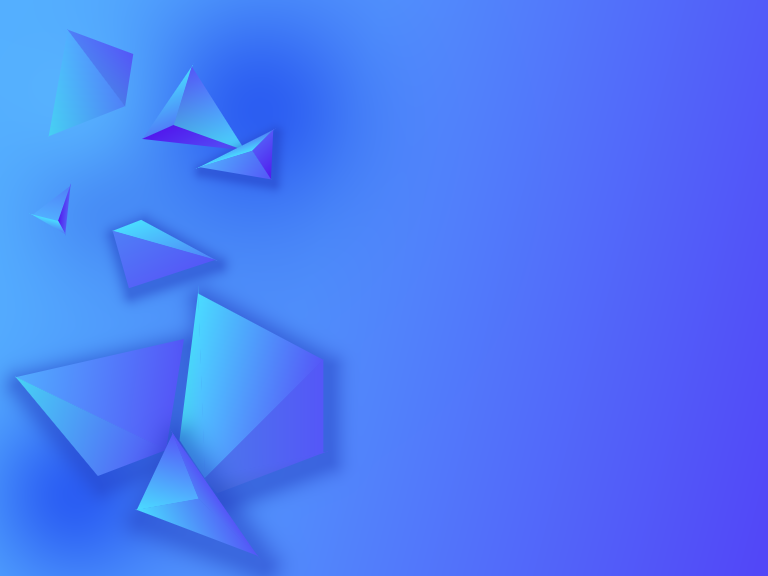
A WebGL 1 fragment shader for this background:

```glsl
precision highp float;
// Faceted crystals floating at the left of a soft sky-to-indigo gradient.
uniform vec2 u_resolution;

const vec3 CYAN = vec3(0.29, 0.86, 1.0);
const vec3 SKY = vec3(0.32, 0.68, 1.0);
const vec3 BLUE = vec3(0.31, 0.50, 0.97);
const vec3 INDIGO = vec3(0.33, 0.34, 0.97);
const vec3 VIOLET = vec3(0.32, 0.10, 0.93);

vec2 p;      // position, in canvas heights
vec3 color;  // colour painted so far

float cross2(vec2 a, vec2 b) { return a.x * b.y - a.y * b.x; }

float segmentDistance(vec2 q, vec2 a, vec2 b) {
  vec2 e = b - a;
  return length(q - a - e * clamp(dot(q - a, e) / dot(e, e), 0.0, 1.0));
}

// Barycentric weights of q in the triangle a, b, c
vec3 weights(vec2 q, vec2 a, vec2 b, vec2 c) {
  return vec3(cross2(c - b, q - b), cross2(a - c, q - c), cross2(b - a, q - a))
    / cross2(b - a, c - a);
}

// Distance to a triangle, zero inside
float outside(vec2 q, vec2 a, vec2 b, vec2 c) {
  vec3 w = weights(q, a, b, c);
  float d = min(segmentDistance(q, a, b), min(segmentDistance(q, b, c), segmentDistance(q, c, a)));
  return min(w.x, min(w.y, w.z)) > 0.0 ? 0.0 : d;
}

void glow(vec2 center, float radius, vec3 tint, float strength) {
  vec2 d = (p - center) / radius;
  color = mix(color, tint, strength * exp(-dot(d, d)));
}

// Soft shadow of the quad a, b, c, d, cast down and to the right
void shadow(vec2 a, vec2 b, vec2 c, vec2 d, float blur) {
  vec2 q = p - blur * vec2(0.3, -0.5);
  float r = min(outside(q, a, b, c), outside(q, a, c, d)) / blur;
  color = mix(color, vec3(0.14, 0.25, 0.76), 0.5 * exp(-r * r));
}

// Triangle shaded smoothly between its corner colours
void facet(vec2 a, vec2 b, vec2 c, vec3 colorA, vec3 colorB, vec3 colorC) {
  vec3 w = weights(p, a, b, c);
  vec3 d = w * abs(cross2(b - a, c - a)) / vec3(length(c - b), length(a - c), length(b - a));
  float cover = clamp(min(d.x, min(d.y, d.z)) * u_resolution.y + 0.7, 0.0, 1.0);
  w = clamp(w, 0.0, 1.0);
  color = mix(color, (colorA * w.x + colorB * w.y + colorC * w.z) / (w.x + w.y + w.z), cover);
}

// Three facets around an inner peak; one tint for each outer corner and the peak
void shard(vec2 a, vec2 b, vec2 c, vec2 peak, mat3 ab, mat3 bc, mat3 ca) {
  facet(a, b, peak, ab[0], ab[1], ab[2]);
  facet(b, c, peak, bc[0], bc[1], bc[2]);
  facet(c, a, peak, ca[0], ca[1], ca[2]);
}

void main() {
  p = gl_FragCoord.xy / u_resolution.y;

  // Slanted backdrop gradient
  float t = p.x * 0.75 + 0.2 * (0.5 - p.y);
  color = mix(vec3(0.33, 0.69, 1.0), vec3(0.32, 0.57, 0.99), smoothstep(-0.1, 0.42, t));
  color = mix(color, vec3(0.32, 0.28, 0.97), clamp((t - 0.4) / 0.68, 0.0, 1.0));

  // Deep and light glows
  glow(vec2(0.37, 0.69), 0.27, vec3(0.25, 0.48, 0.94), 0.45);
  glow(vec2(0.45, 0.81), 0.17, vec3(0.14, 0.32, 0.94), 0.8);
  glow(vec2(0.17, 0.64), 0.11, vec3(0.24, 0.47, 0.94), 0.45);
  glow(vec2(0.13, 0.14), 0.15, vec3(0.15, 0.34, 0.95), 0.9);
  glow(vec2(0.13, 0.83), 0.13, vec3(0.35, 0.72, 1.0), 0.7);

  // Upper left pane, melting into the light
  vec2 a = vec2(0.118, 0.948), b = vec2(0.217, 0.816), c, d, peak;
  facet(a, b, vec2(0.085, 0.764), SKY, BLUE, CYAN * 0.95);
  facet(a, vec2(0.231, 0.906), b, BLUE, INDIGO, BLUE * 0.94);

  // Pyramid with a violet base
  a = vec2(0.333, 0.884); b = vec2(0.248, 0.759); c = vec2(0.425, 0.739);
  shard(a, b, c, vec2(0.302, 0.783), mat3(CYAN, BLUE, BLUE),
    mat3(VIOLET, INDIGO, VIOLET), mat3(CYAN, INDIGO, SKY * 0.9));

  // Flat shard beside the pyramid
  a = vec2(0.347, 0.710); b = vec2(0.474, 0.774); c = vec2(0.470, 0.689);
  shadow(a, b, c, a, 0.014);
  shard(a, b, c, vec2(0.438, 0.738), mat3(CYAN, BLUE, CYAN),
    mat3(INDIGO, VIOLET, INDIGO), mat3(INDIGO, SKY, BLUE));

  // Smallest shard
  a = vec2(0.057, 0.627); b = vec2(0.122, 0.677); c = vec2(0.113, 0.594);
  shard(a, b, c, vec2(0.101, 0.616), mat3(SKY, BLUE, SKY),
    mat3(INDIGO, INDIGO, VIOLET), mat3(BLUE, CYAN, CYAN));

  // Wedge
  a = vec2(0.196, 0.599); b = vec2(0.245, 0.618); c = vec2(0.373, 0.549); d = vec2(0.224, 0.500);
  shadow(a, b, c, d, 0.018);
  facet(a, b, c, CYAN, CYAN, BLUE);
  facet(a, c, d, BLUE, INDIGO, INDIGO * vec3(1.0, 1.15, 1.0));

  // Large left crystal
  a = vec2(0.028, 0.345); b = vec2(0.319, 0.411); c = vec2(0.288, 0.219); d = vec2(0.170, 0.174);
  shadow(a, b, c, d, 0.028);
  facet(a, b, c, SKY, INDIGO, INDIGO);
  facet(a, c, d, CYAN * 0.96, INDIGO, BLUE);

  // Large right crystal
  a = vec2(0.344, 0.490); b = vec2(0.561, 0.375); c = vec2(0.561, 0.214); d = vec2(0.377, 0.144);
  peak = vec2(0.356, 0.170);
  shadow(a, b, c, d, 0.028);
  facet(a, b, peak, CYAN, INDIGO, SKY);
  facet(a, peak, vec2(0.312, 0.236), CYAN, SKY, CYAN * 0.95);
  facet(b, c, peak, INDIGO, INDIGO, BLUE * 0.95);
  facet(c, d, peak, INDIGO, BLUE * 0.9, BLUE * 0.95);

  // Front pyramid
  a = vec2(0.300, 0.247); b = vec2(0.238, 0.115); c = vec2(0.446, 0.036);
  shadow(a, b, c, a, 0.035);
  shard(a, b, c, vec2(0.345, 0.134), mat3(INDIGO, CYAN, SKY),
    mat3(CYAN, INDIGO, BLUE), mat3(INDIGO, INDIGO, BLUE));

  gl_FragColor = vec4(color, 1.0);
}
```
